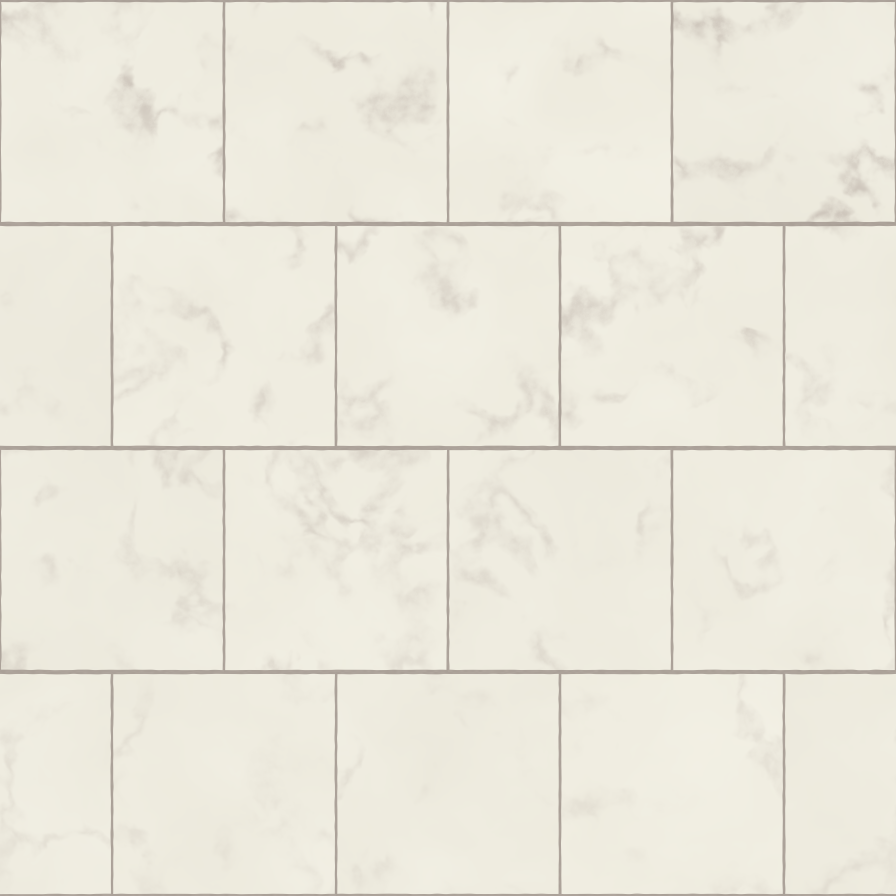
This texture is drawn by a Shadertoy shader. Its source:

```glsl
#define TILES 4.0
#define JOINT_WIDTH vec2(0.0029, 0.0047)
#define JOINT_WOBBLE 0.0007
#define VEIN_SCALE 2.6
#define VEIN_WIDTH 0.085
#define VEIN_STRENGTH 0.95
#define CLOUD_STRENGTH 0.035
#define STONE_COLOR vec3(0.936, 0.925, 0.877)
#define VEIN_COLOR vec3(0.815, 0.785, 0.745)
#define GROUT_COLOR vec3(0.675, 0.637, 0.603)

float hash(vec2 p) {
    vec3 q = fract(p.xyx * 0.1031);
    q += dot(q, q.yzx + 33.33);
    return fract((q.x + q.y) * q.z);
}

float valueNoise(vec2 p) {
    vec2 cell = floor(p);
    vec2 f = fract(p);
    f = f * f * (3.0 - 2.0 * f);
    float low = mix(hash(cell), hash(cell + vec2(1.0, 0.0)), f.x);
    float high = mix(hash(cell + vec2(0.0, 1.0)), hash(cell + vec2(1.0)), f.x);
    return mix(low, high, f.y);
}

float fbm(vec2 p) {
    float sum = 0.0;
    float amplitude = 0.5;
    for (int octave = 0; octave < 5; octave++) {
        sum += amplitude * valueNoise(p);
        p = mat2(0.8, 0.6, -0.6, 0.8) * p * 2.03 + 7.3;
        amplitude *= 0.5;
    }
    return sum / 0.96875;
}

// Broken, cloudy veins: a noise contour seen through patches and grain
vec3 marble(vec2 p, float strength) {
    vec2 warp = vec2(fbm(p + 11.7), fbm(p + 29.1)) - 0.5;
    vec2 q = p + 0.7 * warp;
    float contour = abs(fbm(q) - 0.5);
    float vein = 1.0 - smoothstep(0.0, VEIN_WIDTH, contour);
    float patches = smoothstep(0.4, 0.72, fbm(p * 1.3 + 47.0));
    float grain = smoothstep(0.2, 0.8, fbm(p * 9.0 + 5.0));
    float stain = vein * patches * mix(0.35, 1.0, grain);
    float cloud = fbm(q * 0.9 + 71.0) - 0.5;
    vec3 color = STONE_COLOR + CLOUD_STRENGTH * cloud * vec3(0.8, 0.9, 1.1);
    return mix(color, VEIN_COLOR, clamp(stain * strength, 0.0, 1.0));
}

void mainImage(out vec4 fragColor, in vec2 fragCoord) {
    vec2 uv = fragCoord / iResolution.xy;

    // Running bond: alternate courses shift by half a tile
    vec2 p = uv * TILES;
    float row = floor(p.y);
    p.x += 0.5 * mod(row + 1.0, 2.0);
    vec2 id = vec2(mod(floor(p.x), TILES), row);
    vec2 local = fract(p);

    // Each tile is cut from its own piece of stone, calmer in lower courses
    vec2 origin = 60.0 * vec2(hash(id + 3.7), hash(id + 19.3));
    float strength = VEIN_STRENGTH * mix(0.5, 1.0, row / (TILES - 1.0));
    strength *= mix(0.75, 1.15, hash(id + 41.9));
    vec3 color = marble(local * VEIN_SCALE + origin, strength);
    color += 0.008 * (hash(id + 8.1) - 0.5);

    // Slightly uneven joints
    vec2 edge = min(local, 1.0 - local) / TILES;
    vec2 side = step(0.5, local) * 13.0;
    vec2 wobble = vec2(valueNoise(vec2(local.y * 28.0, side.x) + origin),
                       valueNoise(vec2(local.x * 28.0, side.y) + origin.yx)) - 0.5;
    vec2 inset = edge - 0.5 * JOINT_WIDTH - JOINT_WOBBLE * wobble;
    vec2 cover = clamp(0.5 + inset * iResolution.xy, 0.0, 1.0);
    vec3 grout = GROUT_COLOR + 0.025 * (valueNoise(local * 60.0 + origin) - 0.5);
    color = mix(grout, color, cover.x * cover.y);

    fragColor = vec4(color, 1.0);
}
```
